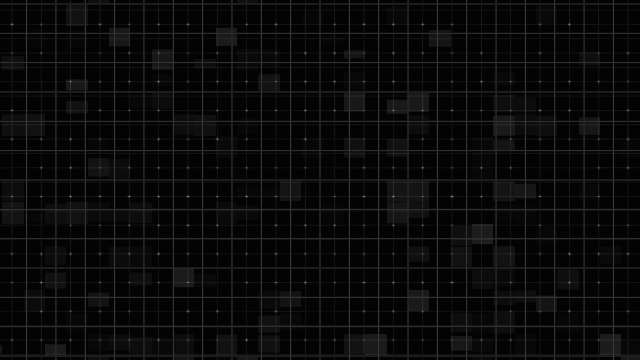
A Shadertoy shader for this background:

```glsl
// Lengths are fractions of the canvas height, measured from its centre
const vec2  MAIN_PITCH = vec2(0.0815, 0.0815);
const vec2  FINE_PITCH = vec2(0.0815, 0.0797);  // drifts slowly against the main rows
const vec2  FINE_SHIFT = vec2(0.0, -0.006);
const float MAIN_WIDTH = 0.0028;
const float FINE_WIDTH = 0.0025;
const float MARK_ARM   = 0.0085;
const float MARK_WIDTH = 0.0028;
const float MARK_SHARE = 0.74;
const vec2  BLOCK_PITCH = vec2(0.0593, 0.0610);
const vec2  BLOCK_SHIFT = vec2(0.007, 0.0);
const float BLOCK_SHARE = 0.22;

const vec3 BACKDROP    = vec3(0.010);
const vec3 MAIN_COLOR  = vec3(0.25);
const vec3 FINE_COLOR  = vec3(0.105);
const vec3 MARK_COLOR  = vec3(0.50);
const vec3 BLOCK_COLOR = vec3(0.10);

float hash(vec2 p) {
    vec3 q = fract(vec3(p.xyx) * 0.1031);
    q += dot(q, q.yzx + 33.33);
    return fract((q.x + q.y) * q.z);
}

// Share of one pixel covered by a strip of the given width
float strip(float d, float width, float px) {
    float h = 0.5 * width;
    return max(min(d + 0.5 * px, h) - max(d - 0.5 * px, -h), 0.0) / px;
}

// Signed offset to the nearest multiple of the pitch
vec2 nearest(vec2 p, vec2 pitch) {
    return p - pitch * round(p / pitch);
}

// Dim rectangles of uneven height and brightness, gathered in loose clusters
float blocks(vec2 p, float px) {
    vec2 g = (p - BLOCK_SHIFT) / BLOCK_PITCH;
    vec2 id = floor(g);
    vec2 local = fract(g) * BLOCK_PITCH;
    float cluster = hash(floor(id / 2.0) + 71.0);
    float present = step(hash(id + 113.0), BLOCK_SHARE * (0.3 + 1.4 * cluster));
    float height = BLOCK_PITCH.y * mix(0.35, 1.0, sqrt(hash(id + 157.0)));
    float bottom = (BLOCK_PITCH.y - height) * hash(id + 191.0);
    float d = abs(local.y - bottom - 0.5 * height) - 0.5 * height;
    float level = hash(id + 229.0);
    return present * clamp(0.5 - d / px, 0.0, 1.0) * mix(0.15, 1.0, level * level);
}

// Small crosses on the fine grid, some missing and some worn
float crosses(vec2 p, float px) {
    vec2 g = p / FINE_PITCH;
    vec2 id = floor(g);
    vec2 d = abs((fract(g) - 0.5) * FINE_PITCH);
    float across = strip(d.y, MARK_WIDTH, px) * (1.0 - smoothstep(0.0, MARK_ARM, d.x));
    float upright = strip(d.x, MARK_WIDTH, px) * (1.0 - smoothstep(0.0, MARK_ARM, d.y));
    float present = step(hash(id + 307.0), MARK_SHARE);
    return max(across, upright) * present * mix(0.6, 1.0, hash(id + 349.0));
}

void mainImage(out vec4 fragColor, in vec2 fragCoord) {
    float px = 1.0 / iResolution.y;
    vec2 p = (fragCoord - 0.5 * iResolution.xy) * px;
    vec2 q = p - FINE_SHIFT;

    vec3 color = BACKDROP + BLOCK_COLOR * blocks(p, px);

    // Fine grid, at half the spacing of the crosses, with uneven wear
    vec2 fine = nearest(q, 0.5 * FINE_PITCH);
    float wear = mix(0.65, 1.0, hash(round(q / FINE_PITCH) + 401.0));
    float fineLine = max(strip(fine.x, FINE_WIDTH, px),
                         0.8 * strip(fine.y, FINE_WIDTH, px));
    color += FINE_COLOR * fineLine * wear;

    // Main grid
    vec2 coarse = nearest(p, MAIN_PITCH);
    float mainLine = max(strip(coarse.x, MAIN_WIDTH, px),
                         0.9 * strip(coarse.y, MAIN_WIDTH, px));
    color = max(color, MAIN_COLOR * mainLine);

    color = max(color, MARK_COLOR * crosses(q, px));
    fragColor = vec4(color, 1.0);
}
```
